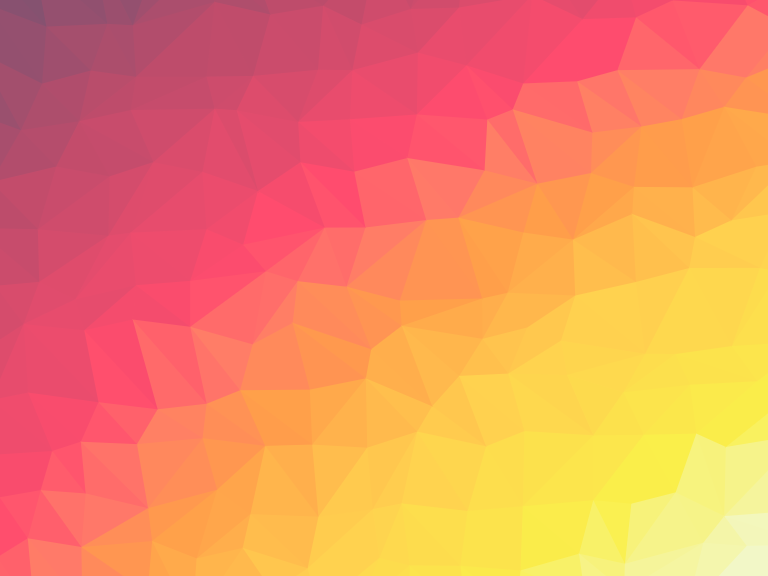
Give the GLSL for this background, as a Shadertoy shader.

```glsl
// Low-poly facets over a curved diagonal gradient from plum through pink and orange to pale yellow.

const float CELL = 0.094;         // mesh spacing, in canvas heights
const float JITTER = 0.34;        // vertex displacement, in cells
const vec2 MESH_SHIFT = vec2(0.3, 0.6);
const float BAND_BEND = 0.2;      // how far the bands bow toward the top left
const float FACET_VARIATION = 0.05;

// Ramp colours and where they lie along the diagonal (0 top left, 2 bottom right)
const int STOPS = 9;
const vec3 RAMP[STOPS] = vec3[STOPS](
    vec3(0.52, 0.32, 0.44),  // plum
    vec3(0.73, 0.30, 0.42),  // dusky rose
    vec3(1.00, 0.30, 0.43),  // pink
    vec3(1.00, 0.48, 0.41),  // coral
    vec3(1.00, 0.62, 0.29),  // orange
    vec3(1.00, 0.82, 0.31),  // amber
    vec3(0.98, 0.94, 0.29),  // yellow
    vec3(0.97, 0.95, 0.48),  // light yellow
    vec3(0.95, 0.97, 0.78)); // cream
const float PLACE[STOPS] = float[STOPS](
    0.0, 0.32, 0.76, 0.90, 1.07, 1.34, 1.69, 1.75, 1.97);

vec2 hash22(vec2 p) {
    vec3 q = fract(p.xyx * vec3(0.1031, 0.1030, 0.0973));
    q += dot(q, q.yzx + 33.33);
    return fract((q.xx + q.yz) * q.zy);
}

vec3 ramp(float t) {
    vec3 colour = RAMP[0];
    for (int i = 1; i < STOPS; i++) {
        float blend = clamp((t - PLACE[i - 1]) / (PLACE[i] - PLACE[i - 1]), 0.0, 1.0);
        colour = mix(colour, RAMP[i], blend);
    }
    return colour;
}

// Displaced mesh vertex, in cell units
vec2 meshVertex(vec2 id) {
    return id + JITTER * (2.0 * hash22(id + 17.0) - 1.0);
}

float cross2(vec2 a, vec2 b) {
    return a.x * b.y - a.y * b.x;
}

float signedArea(vec2 a, vec2 b, vec2 c) {
    return cross2(b - a, c - a);
}

// Signed distance to the line a-b, positive on its left
float edgeDistance(vec2 p, vec2 a, vec2 b) {
    return cross2(b - a, p - a) / length(b - a);
}

// Flat facet colour, taken from the gradient at the middle of the facet
vec3 facetColour(vec2 middle, float variation) {
    vec2 uv = (middle - MESH_SHIFT) * CELL * iResolution.y / iResolution.xy;
    float across = uv.x + uv.y - 1.0;
    float along = uv.x + 1.0 - uv.y - BAND_BEND * across * across;
    return ramp(along + FACET_VARIATION * (variation - 0.5));
}

// Colour weighted by smooth coverage of a counter-clockwise triangle
vec4 facet(vec2 p, vec2 a, vec2 b, vec2 c, float pixel, float variation) {
    float inside = min(edgeDistance(p, a, b),
                   min(edgeDistance(p, b, c), edgeDistance(p, c, a)));
    float coverage = clamp(inside / pixel + 0.5, 0.0, 1.0);
    if (coverage <= 0.0) return vec4(0.0);
    return coverage * vec4(facetColour((a + b + c) / 3.0, variation), 1.0);
}

void mainImage(out vec4 fragColor, in vec2 fragCoord) {
    vec2 p = fragCoord / (iResolution.y * CELL) + MESH_SHIFT;
    float pixel = 1.0 / (iResolution.y * CELL);
    vec4 sum = vec4(0.0);

    // Displaced quads near this pixel, each split into two facets
    for (int y = -1; y <= 1; y++) {
        for (int x = -1; x <= 1; x++) {
            vec2 id = floor(p) + vec2(x, y);
            vec2 a = meshVertex(id);
            vec2 b = meshVertex(id + vec2(1.0, 0.0));
            vec2 c = meshVertex(id + vec2(1.0, 1.0));
            vec2 d = meshVertex(id + vec2(0.0, 1.0));
            vec2 variation = hash22(id + 71.0);

            // Use the diagonal that leaves the larger smallest facet
            float splitAC = min(signedArea(a, b, c), signedArea(a, c, d));
            float splitBD = min(signedArea(a, b, d), signedArea(b, c, d));
            if (splitAC > splitBD) {
                sum += facet(p, a, b, c, pixel, variation.x);
                sum += facet(p, a, c, d, pixel, variation.y);
            } else {
                sum += facet(p, a, b, d, pixel, variation.x);
                sum += facet(p, b, c, d, pixel, variation.y);
            }
        }
    }
    fragColor = vec4(sum.rgb / max(sum.a, 0.001), 1.0);
}
```
